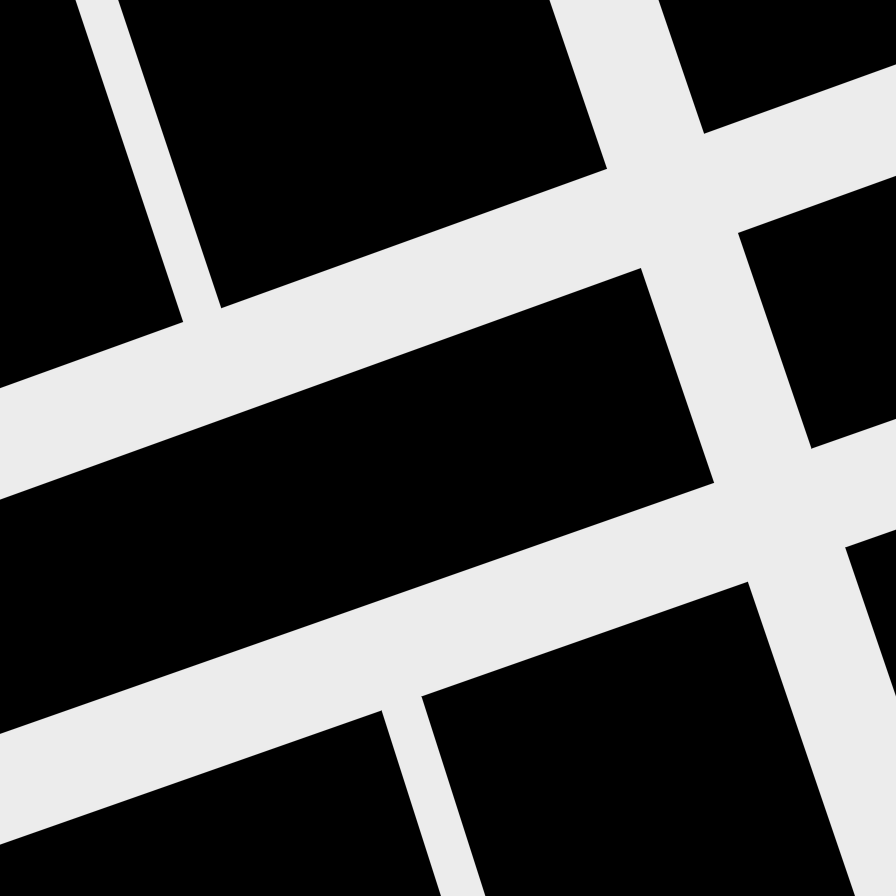
Give the GLSL for this pattern, as a Shadertoy shader.

```glsl
// Signed distance to a street: a thick segment from a to b
float street(vec2 p, vec2 a, vec2 b, float halfWidth) {
    vec2 along = b - a;
    float t = clamp(dot(p - a, along) / dot(along, along), 0.0, 1.0);
    return length(p - a - along * t) - halfWidth;
}

void mainImage(out vec4 fragColor, in vec2 fragCoord) {
    vec2 p = fragCoord / iResolution.xy;
    float pixel = 1.0 / iResolution.y;

    // Two wide parallel streets, rising to the right
    float d = street(p, vec2(-0.2, 0.4323), vec2(1.2, 0.9382), 0.0585);
    d = min(d, street(p, vec2(-0.2, 0.0488), vec2(1.2, 0.5410), 0.0583));

    // Wide crossing avenue
    d = min(d, street(p, vec2(0.6059, 1.2), vec2(1.0833, -0.2), 0.0576));

    // Narrow lanes that end inside the wide streets
    d = min(d, street(p, vec2(0.0412, 1.2), vec2(0.2452, 0.590), 0.0226));
    d = min(d, street(p, vec2(0.5809, -0.2), vec2(0.4315, 0.267), 0.0236));

    // Pale streets over black blocks
    float paving = 1.0 - smoothstep(-0.7 * pixel, 0.7 * pixel, d);
    fragColor = vec4(vec3(0.925) * paving, 1.0);
}
```
